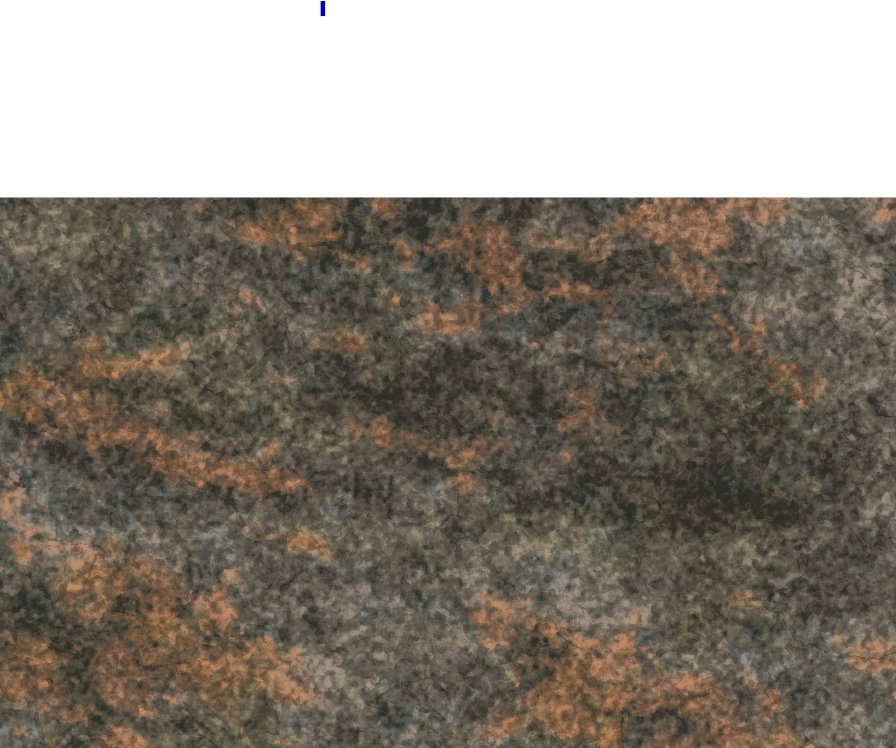
Reproduce this texture procedurally as a Shadertoy shader.

```glsl
#define STONE_TOP 0.736
#define BAND_ANGLE 0.32
#define DARK_STONE vec3(0.185, 0.18, 0.155)
#define MID_STONE vec3(0.37, 0.347, 0.303)
#define PALE_STONE vec3(0.63, 0.575, 0.505)
#define SALMON_TINT vec3(1.21, 0.94, 0.79)
#define BLUE_TINT vec3(0.94, 1.0, 1.06)
#define OLIVE_TINT vec3(1.01, 1.01, 0.94)
#define TICK_BLUE vec3(0.0, 0.0, 0.75)

float hash(vec2 cell) {
    uvec2 k = uvec2(ivec2(cell) + 32768);
    uint h = k.x * 1597334677u ^ k.y * 3812015801u;
    h = (h ^ (h >> 15)) * 2246822519u;
    h = (h ^ (h >> 13)) * 3266489917u;
    return float((h ^ (h >> 16)) & 65535u) / 65535.0;
}

float noise(vec2 p) {
    vec2 i = floor(p), f = fract(p);
    f = f * f * (3.0 - 2.0 * f);
    return mix(mix(hash(i), hash(i + vec2(1, 0)), f.x),
               mix(hash(i + vec2(0, 1)), hash(i + vec2(1, 1)), f.x), f.y);
}

float fbm(vec2 p) {
    float sum = 0.0, weight = 0.5;
    for (int i = 0; i < 5; i++) {
        sum += weight * noise(p);
        p = mat2(0.8, 0.6, -0.6, 0.8) * p * 2.03 + 17.3;
        weight *= 0.5;
    }
    return sum / 0.97;
}

// Random value and seam distance of the nearest irregular grain
vec2 grain(vec2 p) {
    vec2 base = floor(p);
    float nearest = 9.0, second = 9.0, id = 0.0;
    for (int y = -1; y <= 1; y++)
    for (int x = -1; x <= 1; x++) {
        vec2 cell = base + vec2(x, y);
        vec2 site = cell + vec2(hash(cell), hash(cell + 91.0));
        float d = distance(p, site);
        if (d < nearest) {
            second = nearest;
            nearest = d;
            id = hash(cell + 203.0);
        } else {
            second = min(second, d);
        }
    }
    return vec2(id, second - nearest);
}

vec3 stone(vec2 p) {
    // Frame sloping down to the right, bent by slow noise
    float c = cos(BAND_ANGLE), s = sin(BAND_ANGLE);
    vec2 q = mat2(c, s, -s, c) * p;
    vec2 bend = vec2(fbm(p * 7.0), fbm(p * 7.0 + 40.0)) - 0.5;
    q += 0.09 * bend;
    vec2 rough = p + 0.022 * (vec2(fbm(p * 45.0), fbm(p * 45.0 + 70.0)) - 0.5);

    // Tone: broad bands, clumps, mineral grains and fine speckle
    float band = fbm(q * vec2(2.6, 6.5) + 5.0) - 0.5;
    float clump = fbm(q * vec2(19.0, 30.0) + 31.0) - 0.5;
    float speckle = fbm(p * 130.0) - 0.5;
    vec2 mineral = grain(rough * vec2(42.0, 54.0));
    vec2 chip = grain(rough * 115.0 + 13.0);
    float patches = fbm(q * vec2(4.5, 8.5) + 63.0) + 0.45 * clump + 0.06 * (mineral.x - 0.5);
    float salmon = smoothstep(0.53, 0.68, patches);
    float tone = 0.475 + 0.48 * band + 0.55 * clump + 0.66 * speckle;
    tone += 0.14 * (mineral.x - 0.5) + 0.22 * (chip.x - 0.5) + 0.06 * salmon;
    tone -= 0.05 * (1.0 - smoothstep(0.0, 0.18, mineral.y));

    // Thin broken cracks
    float vein = abs(fbm(q * vec2(7.0, 13.0) + 88.0) - 0.5);
    float broken = smoothstep(0.55, 0.7, noise(p * 16.0 + 9.0));
    tone -= 0.16 * broken * (1.0 - smoothstep(0.004, 0.016, vein));

    // Dark to pale ramp, then mineral tints
    tone = clamp(tone, 0.0, 1.0);
    vec3 color = mix(DARK_STONE, MID_STONE, smoothstep(0.04, 0.54, tone));
    color = mix(color, PALE_STONE, smoothstep(0.42, 0.95, tone));
    float blue = smoothstep(0.57, 0.68, fbm(q * vec2(17.0, 26.0) + 120.0));
    float olive = smoothstep(0.45, 0.65, fbm(q * vec2(7.0, 13.0) + 150.0));
    float warmth = salmon * (0.5 + 0.5 * mineral.x) * smoothstep(0.15, 0.5, tone);
    color *= mix(vec3(1.0), OLIVE_TINT, olive);
    color *= mix(vec3(1.0), BLUE_TINT, blue * (1.0 - 0.7 * salmon));
    return color * mix(vec3(1.0), SALMON_TINT, warmth);
}

float box(vec2 p, vec2 halfSize) {
    vec2 d = abs(p) - halfSize;
    return max(d.x, d.y);
}

void mainImage(out vec4 fragColor, in vec2 fragCoord) {
    vec2 p = fragCoord / iResolution.y;
    float pixel = 1.0 / iResolution.y;

    // White field with a small tick above the slab
    float tick = box(p - vec2(0.4317, 0.9885), vec2(0.0031, 0.0101));
    vec3 color = mix(TICK_BLUE, vec3(1.0), smoothstep(-0.5 * pixel, 0.5 * pixel, tick));
    float slab = 1.0 - smoothstep(-0.5 * pixel, 0.5 * pixel, p.y - STONE_TOP);
    fragColor = vec4(mix(color, stone(p), slab), 1.0);
}
```
